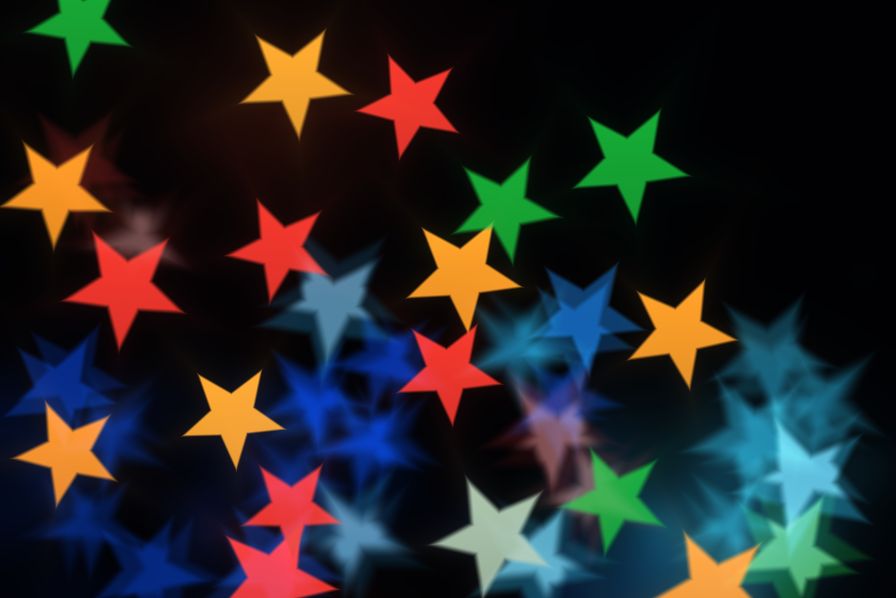
Give the GLSL for this background, as a WebGL 1 fragment shader.

```glsl
precision highp float;

uniform vec2 u_resolution;

#define SHARP_STARS 18
#define SOFT_STARS 25
#define SHARP_RADIUS 0.098
#define SOFT_RADIUS 0.118
#define SHARP_EDGE 0.0035
#define TILT 0.22
#define COOL_HEIGHT 0.5
#define UNDERLIGHT 0.4
#define HAZE 0.34

const float PI = 3.14159;
const vec3 ORANGE = vec3(1.0, 0.58, 0.13);
const vec3 RED = vec3(0.96, 0.21, 0.17);
const vec3 GREEN = vec3(0.08, 0.66, 0.2);
const vec3 PALE = vec3(0.66, 0.76, 0.66);
const vec3 BLUE = vec3(0.02, 0.24, 0.8);
const vec3 CYAN = vec3(0.12, 0.55, 0.7);

float hash(float n) {
  return fract(sin(n * 127.1 + 3.7) * 4375.85);
}

float noise(vec2 p) {
  vec2 cell = floor(p);
  vec2 f = fract(p);
  f = f * f * (3.0 - 2.0 * f);
  float n = cell.x + cell.y * 57.0;
  return mix(mix(hash(n), hash(n + 1.0), f.x),
             mix(hash(n + 57.0), hash(n + 58.0), f.x), f.y);
}

vec3 screenBlend(vec3 a, vec3 b) {
  return 1.0 - (1.0 - a) * (1.0 - b);
}

// Evenly scattered points in the unit square
vec2 scatter(float i, vec2 seed) {
  return fract(seed + i * vec2(0.7549, 0.5698));
}

// Signed distance to a five-pointed star with one tip down
float starDistance(vec2 p, float radius, float tilt) {
  float sector = 0.4 * PI;
  float angle = atan(p.x, -p.y) + tilt;
  angle = mod(angle + 0.5 * sector, sector) - 0.5 * sector;
  vec2 folded = length(p) * vec2(cos(angle), abs(sin(angle)));
  return dot(folded - vec2(radius, 0.0), vec2(0.35, 0.937));
}

vec3 sharpColor(float i) {
  float pick = fract(i * 0.618);
  vec3 warm = mix(ORANGE, vec3(1.0, 0.7, 0.2), hash(i + 71.0) * 0.7);
  if (pick < 0.38) return warm;
  if (pick < 0.7) return RED;
  return pick < 0.9 ? GREEN : PALE;
}

// Dark ground with drifting coloured light
vec3 hazeColor(vec2 p, float aspect) {
  float cloud = noise(p * 4.0 + 2.0) * 0.65 + noise(p * 9.0) * 0.35;
  float low = 1.0 - smoothstep(0.05, 0.62, p.y);
  vec3 tint = mix(BLUE, CYAN, smoothstep(0.45, 0.9, p.x / aspect));
  vec3 col = vec3(0.004, 0.004, 0.012);
  col += tint * HAZE * low * smoothstep(0.25, 0.85, cloud);
  vec2 pool = p - vec2(0.82 * aspect, 0.14);
  col += CYAN * 0.4 * exp(-dot(pool, pool) * 32.0) * (0.5 + cloud);
  vec2 ember = p - vec2(0.25 * aspect, 0.88);
  col += vec3(0.17, 0.05, 0.02) * exp(-dot(ember, ember) * 14.0) * cloud;
  return col;
}

// Out-of-focus stars, smeared by a short ghost
vec3 addSoftStars(vec3 col, vec2 p, float aspect) {
  for (int k = 0; k < SOFT_STARS; k++) {
    float i = float(k);
    float h = hash(i + 11.0);
    float kind = mod(i, 6.0);
    vec2 at = scatter(i, vec2(0.31, 0.12));
    vec3 tint = mix(BLUE, CYAN, smoothstep(0.35, 0.7, at.x + (h - 0.5) * 0.5));
    float strength = mix(0.5, 0.95, hash(i + 31.0));
    float height = COOL_HEIGHT;
    if (kind > 4.5) {
      tint = vec3(0.6, 0.12, 0.12);
      strength *= 0.5;
      height = 0.75;
    } else if (kind == 2.0 && h > 0.4) {
      tint = GREEN;
      height = 0.7;
    }
    vec2 local = p - vec2(at.x * aspect, at.y * height);
    float radius = SOFT_RADIUS * mix(0.85, 1.15, h);
    float tilt = (hash(i + 5.0) - 0.5) * 2.0 * TILT;
    float blur = mix(0.005, 0.02, hash(i + 47.0));
    vec2 smear = 0.035 * vec2(cos(h * 40.0), sin(h * 40.0));
    float body = smoothstep(0.3 * blur, -1.7 * blur, starDistance(local, radius, tilt));
    float ghost = smoothstep(0.3 * blur, -1.9 * blur, starDistance(local - smear, radius, tilt));
    float light = strength * (0.62 * body + 0.38 * ghost);
    vec3 core = vec3(0.25) * body * ghost * step(0.78, h);
    col = screenBlend(col, tint * light + core);
  }
  return col;
}

// Focused stars with a faint halo
vec3 addSharpStars(vec3 col, vec2 p, float aspect) {
  for (int k = 0; k < SHARP_STARS; k++) {
    float i = float(k);
    vec2 at = scatter(i, vec2(0.5));
    at += 0.045 * sin(at.yx * 13.0 + 1.0);
    vec2 local = p - vec2((0.05 + 0.86 * at.x) * aspect, at.y);
    float radius = SHARP_RADIUS * mix(0.85, 1.12, hash(i + 3.0));
    float d = starDistance(local, radius, (hash(i + 19.0) - 0.5) * 2.0 * TILT);
    float edge = SHARP_EDGE * mix(0.7, 1.8, hash(i + 61.0));
    vec3 tint = sharpColor(i) * (0.96 + 0.7 * local.y);
    col += tint * 0.07 * exp(-max(d, 0.0) * 45.0);
    vec3 lit = screenBlend(col * UNDERLIGHT, clamp(tint, 0.0, 1.0));
    col = mix(col, lit, smoothstep(edge, -edge, d));
  }
  return col;
}

void main() {
  vec2 p = gl_FragCoord.xy / u_resolution.y;
  float aspect = u_resolution.x / u_resolution.y;
  vec3 col = hazeColor(p, aspect);
  col = addSoftStars(col, p, aspect);
  col = addSharpStars(col, p, aspect);
  gl_FragColor = vec4(clamp(col, 0.0, 1.0), 1.0);
}
```
